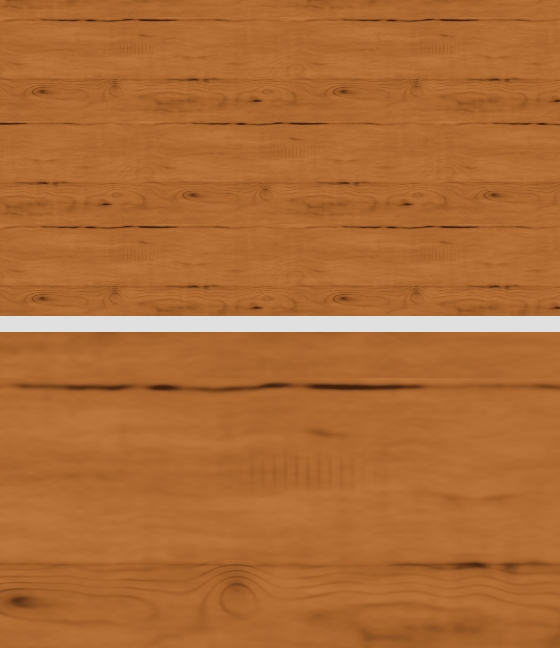
Top, the full canvas; bottom, a detail of the centre.
Write a Shadertoy shader that draws this texture.

```glsl
// Warm brown wood planks: knotted grain tile repeated in rows, each row shifted by half a tile.

// Layout: heights are fractions of the canvas, tile positions are in row heights
const float ROW_H = 0.3275;
const float TILE_W = 2.91;
const float TOP_OFFSET = 0.197;
const float BOARD_EDGE = 0.60;
const float RING_DENSITY = 15.0;
const float KNOT_RISE = 2.8;
const float GRAIN_DEPTH = 0.75;

// Tones from pale to nearly black
const vec3 PALE = vec3(0.73, 0.46, 0.235);
const vec3 HONEY = vec3(0.68, 0.41, 0.19);
const vec3 BROWN = vec3(0.62, 0.36, 0.15);
const vec3 DEEP = vec3(0.50, 0.285, 0.12);
const vec3 CRACK = vec3(0.25, 0.13, 0.06);

// Knots and ring figures: centre x, centre y, radius x, radius y
const int KNOTS = 6;
const vec4 KNOT[KNOTS] = vec4[](
    vec4(1.11, 0.67, 0.10, 0.09), vec4(0.40, 0.71, 0.16, 0.07),
    vec4(0.68, 0.72, 0.22, 0.08), vec4(1.60, 0.74, 0.65, 0.10),
    vec4(2.62, 0.69, 0.30, 0.09), vec4(2.83, 0.47, 0.20, 0.09));

// Dark streaks: centre x, centre y, half length, strength
const int STREAKS = 9;
const vec4 STREAK[STREAKS] = vec4[](
    vec4(1.37, 0.18, 0.10, 1.2), vec4(0.62, 0.33, 0.25, 0.8),
    vec4(1.85, 0.38, 0.20, 1.4), vec4(2.47, 0.81, 0.12, 2.4),
    vec4(2.10, 0.80, 0.55, 1.1), vec4(1.94, 0.62, 0.22, 1.5),
    vec4(1.65, 0.90, 0.40, 1.0), vec4(2.30, 0.46, 0.15, 0.9),
    vec4(0.20, 0.45, 0.16, 1.1));

float hash(vec2 p) {
    vec3 q = fract(p.xyx * 0.1031);
    q += dot(q, q.yzx + 33.33);
    return fract((q.x + q.y) * q.z);
}

// Value noise in -0.5..0.5 that wraps along the tile width
float grain(vec2 p, float cells, float rows) {
    p = vec2(p.x / TILE_W * cells, p.y * rows);
    vec2 i = floor(p), f = p - i;
    f = f * f * (3.0 - 2.0 * f);
    float a = mod(i.x, cells), b = mod(i.x + 1.0, cells);
    return mix(mix(hash(vec2(a, i.y)), hash(vec2(b, i.y)), f.x),
               mix(hash(vec2(a, i.y + 1.0)), hash(vec2(b, i.y + 1.0)), f.x), f.y) - 0.5;
}

// Offset to a feature, measured the short way round the tile
vec2 toward(vec2 p, vec2 centre) {
    vec2 d = p - centre;
    d.x -= TILE_W * round(d.x / TILE_W);
    return d;
}

float bell(float x) { return exp(-x * x); }

vec3 woodColor(float tone) {
    vec3 c = mix(PALE, HONEY, clamp(tone, 0.0, 1.0));
    c = mix(c, BROWN, clamp(tone - 1.0, 0.0, 1.0));
    c = mix(c, DEEP, clamp(tone - 2.0, 0.0, 1.0));
    return mix(c, CRACK, clamp((tone - 3.0) * 0.6, 0.0, 1.0));
}

void mainImage(out vec4 fragColor, in vec2 fragCoord) {
    // Tile coordinates, y running downward from the top seam
    vec2 uv = fragCoord / iResolution.y;
    float down = (1.0 - uv.y) / ROW_H - TOP_OFFSET + 0.03;
    float row = floor(down);
    vec2 p = vec2(mod(uv.x / ROW_H + 0.5 * TILE_W * mod(row, 2.0), TILE_W), down - row);
    float pixel = 1.0 / (iResolution.y * ROW_H);
    float wobble = 0.03 * grain(p, 14.0, 3.0) + 0.012 * grain(p, 45.0, 6.0);

    // Board shade, long fibres and cross-grain shimmer
    float lower = smoothstep(-pixel, pixel, p.y + 0.3 * wobble - BOARD_EDGE);
    float tone = 0.55 + lower * mix(0.6, 0.2, smoothstep(0.75, 0.95, p.y));
    vec2 fibre = p + vec2(0.0, wobble);
    tone += GRAIN_DEPTH * (grain(p, 5.0, 7.0) + grain(fibre, 9.0, 24.0)
          + 0.8 * grain(fibre, 24.0, 55.0) + 0.5 * grain(fibre, 110.0, 90.0));
    tone += 0.45 * grain(p, 70.0, 5.0) * smoothstep(0.0, 0.35, grain(p, 7.0, 4.0) + 0.1);

    // Growth rings bending around the knots
    float rings = p.y * RING_DENSITY + 1.8 * grain(p, 8.0, 4.0) + 0.8 * grain(p, 26.0, 9.0);
    float figure = 0.0, core = 0.0;
    for (int i = 0; i < KNOTS; i++) {
        float r = length(toward(p, KNOT[i].xy) / KNOT[i].zw);
        rings += KNOT_RISE * bell(r);
        figure = max(figure, bell(0.6 * r));
        if (i < 2) core += bell(2.6 * r) + 0.35 * bell(1.2 * r);
    }
    float ringLine = pow(0.5 + 0.5 * cos(6.2832 * rings), 4.0);
    float bandMask = lower * (1.0 - smoothstep(0.80, 0.95, p.y));
    figure *= mix(0.55, 1.0, bandMask);
    tone += ringLine * (0.12 + 0.25 * bandMask + 0.85 * figure) * (0.8 + grain(p, 30.0, 12.0));
    tone += 1.3 * core - 0.2 * figure;

    // Dark mineral streaks with ragged edges
    for (int i = 0; i < STREAKS; i++) {
        vec2 d = toward(p, STREAK[i].xy) + vec2(0.0, 1.4 * wobble);
        float taper = bell(1.4 * d.x / STREAK[i].z);
        float ragged = 0.8 + 1.2 * grain(p, 60.0, 25.0);
        tone += STREAK[i].w * taper * ragged * (bell(d.y / 0.012) + 0.25 * bell(d.y / 0.045));
    }

    // Patch of short cross ticks
    vec2 t = toward(p, vec2(1.34, 0.30));
    float ticks = pow(0.5 + 0.5 * cos(6.2832 * t.x / 0.036), 3.0);
    tone += 0.8 * ticks * bell(t.x / 0.2) * bell(t.y / 0.05);

    // Seam crack at the top of the row and thin joint between boards
    float seam = bell((p.y - 0.03 + 0.5 * wobble) / max(0.011, pixel));
    float seamX = toward(p, vec2(1.2, 0.0)).x;
    tone += seam * (0.7 + 3.0 * bell(seamX / 0.85)) * (0.9 + grain(p, 40.0, 3.0));
    float joint = bell((p.y + 0.3 * wobble - BOARD_EDGE) / max(0.008, pixel));
    tone += joint * (0.8 + 0.9 * grain(p, 18.0, 2.0));

    fragColor = vec4(woodColor(tone), 1.0);
}
```
